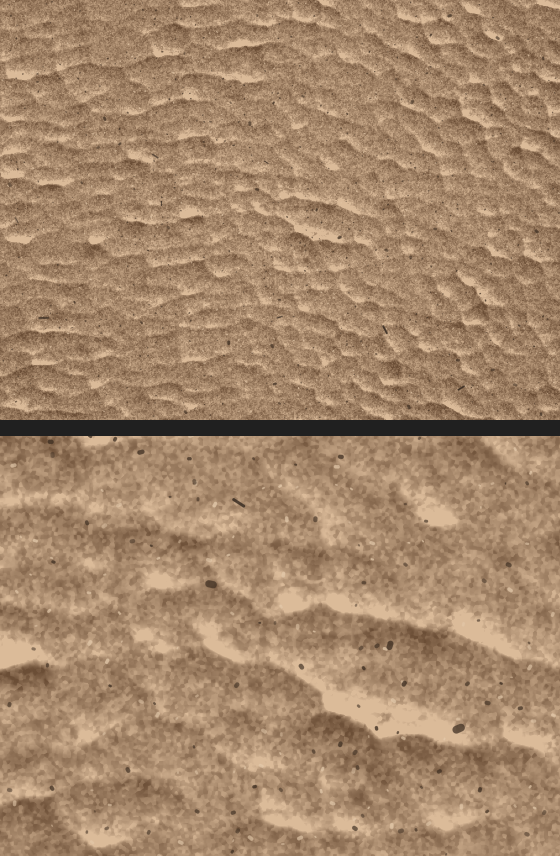
Top, the full canvas; bottom, a detail of the centre.
Reproduce this texture procedurally as a Shadertoy shader.

```glsl
// Dry sand pressed into shallow hollows and ripples, lit from the top.
// Soft cellular noise gives each bowl's slope for shading and the tone of
// the grains; sparse grids scatter grit, pale chips and bits of twig.

const vec3  SAND_MID      = vec3(0.643, 0.523, 0.410);
const vec3  SAND_CONTRAST = vec3(0.080, 0.078, 0.071);
const vec3  GRIT_COLOR    = vec3(0.24, 0.18, 0.13);
const vec3  CHIP_COLOR    = vec3(0.90, 0.80, 0.68);
const vec3  TWIG_COLOR    = vec3(0.17, 0.13, 0.10);
const vec2  LIGHT_DIR     = vec2(0.35, 0.94);
const vec2  RIPPLE_CELLS  = vec2(14.0, 26.0);  // cells per canvas height
const vec2  HOLLOW_CELLS  = vec2(20.0, 23.0);
const vec2  DENT_CELLS    = vec2(37.0, 45.0);
const float GRAIN_CELLS   = 340.0;
const float CLUMP_CELLS   = 170.0;
const float SHADE         = 2.5;   // darkness of the upper walls
const float GLOW          = 1.4;   // broad light on the lower walls
const float CREST         = 5.5;   // thin light along the rims
const float GRAIN         = 1.9;
const float CLUMP         = 1.4;
const float MOTTLE        = 0.30;
const float VIGNETTE      = 0.55;

vec3 hash32(vec2 p) {
    vec3 q = fract(p.xyx * vec3(0.1031, 0.1030, 0.0973));
    q += dot(q, q.yxz + 33.33);
    return fract((q.xxy + q.yzz) * q.zyx);
}

// Softly blended cells: xy = slope of the bowls, z = random cell tone
vec3 softCells(vec2 p, float sharpness) {
    vec2 base = floor(p);
    vec3 sum = vec3(0.0);
    float total = 0.0;
    for (int j = -1; j <= 1; j++)
    for (int i = -1; i <= 1; i++) {
        vec2 cell = base + vec2(i, j);
        vec3 rnd = hash32(cell);
        vec2 d = p - cell - 0.1 - 0.8 * rnd.xy;
        float w = exp(-sharpness * dot(d, d));
        sum += w * vec3(d * (0.5 + rnd.z), rnd.z - 0.5);
        total += w;
    }
    return sum / total;
}

// Broad undulation from layered, turned sines, about -1 to 1
float layeredSines(vec2 p) {
    float sum = 0.0, amp = 0.5;
    for (int i = 0; i < 4; i++) {
        sum += amp * sin(p.x + 1.3 * sin(p.y)) * cos(0.8 * p.y - 0.4 * p.x);
        p = mat2(1.2, 1.4, -1.4, 1.2) * p + 2.7;
        amp *= 0.65;
    }
    return sum;
}

// Coverage by scattered capsules; size = half length and radius, in canvas heights
float scatter(vec2 p, float cells, float chance, vec2 size, float pixel) {
    vec2 cell = floor(p * cells);
    vec3 place = hash32(cell + cells);
    vec3 look = hash32(cell + cells + 71.0);
    vec2 d = p - (cell + 0.25 + 0.5 * place.xy) / cells;
    float angle = 6.2832 * look.x;
    vec2 axis = vec2(cos(angle), sin(angle));
    float grow = 0.5 + look.y;
    float reach = size.x * grow;
    float dist = length(d - axis * clamp(dot(d, axis), -reach, reach));
    float edge = smoothstep(0.7 * pixel, -0.7 * pixel, dist - size.y * grow);
    return edge * step(place.z, chance) * (0.6 + 0.4 * look.z);
}

void mainImage(out vec4 fragColor, in vec2 fragCoord) {
    float pixel = 1.0 / iResolution.y;
    vec2 p = fragCoord * pixel;
    vec2 uv = fragCoord / iResolution.xy;

    // Bend the ground so that crests wander
    vec2 warp = vec2(layeredSines(p * 17.0), layeredSines(p * 19.0 + 5.0));
    vec2 ground = p + 0.009 * warp;
    float broad = layeredSines(p * 4.0 + 9.0);

    // Long ripples rising to the right give way to rounder hollows
    vec2 tilted = ground - vec2(0.0, 0.14 * ground.x);
    vec2 leaning = ground + vec2(0.0, 0.18 * ground.x);
    vec2 rippleSlope = softCells(tilted * RIPPLE_CELLS, 13.0).xy;
    vec2 hollowSlope = softCells(leaning * HOLLOW_CELLS + 40.0, 13.0).xy;
    vec2 dentSlope = softCells(ground * DENT_CELLS + 80.0, 8.0).xy;
    float hollowShare = smoothstep(0.40, 0.60, uv.x + 0.2 * broad);
    vec2 slope = mix(rippleSlope, hollowSlope, hollowShare) + 0.35 * dentSlope;
    float lit = -dot(slope, LIGHT_DIR);
    lit *= 0.9 + 0.3 * layeredSines(p * 6.0 + 21.0);

    // Tone of the sand: relief, grains, soft patches, darker borders
    float bright = max(lit, 0.0);
    float tone = SHADE * min(lit, 0.0) + GLOW * bright + CREST * bright * bright;
    tone += GRAIN * softCells(p * GRAIN_CELLS, 9.0).z;
    tone += CLUMP * softCells(p * CLUMP_CELLS + 17.0, 8.0).z;
    tone += MOTTLE * broad;
    vec2 fromCenter = uv - vec2(0.5, 0.55);
    tone += VIGNETTE * (0.4 - 2.4 * dot(fromCenter, fromCenter));
    vec3 color = SAND_MID + SAND_CONTRAST * clamp(tone, -2.8, 2.7);

    // Litter lying on top
    float chips = scatter(p, 71.0, 0.12, vec2(0.0007, 0.0010), pixel);
    float grit = scatter(p, 61.0, 0.14, vec2(0.0005, 0.0012), pixel);
    float pebbles = scatter(p, 19.0, 0.11, vec2(0.0015, 0.0024), pixel);
    float twigs = scatter(p, 7.0, 0.18, vec2(0.0080, 0.0020), pixel);
    color = mix(color, CHIP_COLOR, 0.75 * chips);
    color = mix(color, GRIT_COLOR, 0.8 * max(grit, pebbles));
    color = mix(color, TWIG_COLOR, 0.9 * twigs);

    fragColor = vec4(color, 1.0);
}
```
